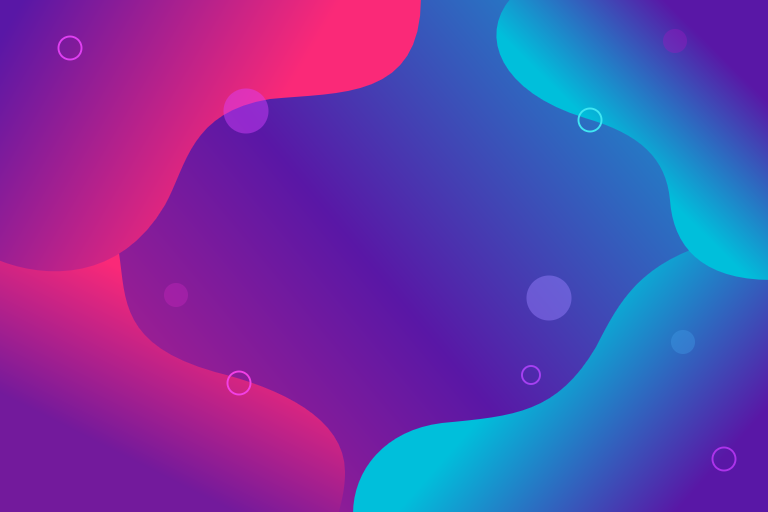
Write a WebGL 1 fragment shader that draws this background.

```glsl
precision highp float;
// Four fluid blobs in the corners of a violet gradient, with small discs and rings.
// Each blob is bounded by three cubic curves, walked as short segments to get a
// signed distance; every surface is a linear gradient along its own axis.

uniform vec2 u_resolution;

const vec2 CANVAS = vec2(768.0, 512.0); // design units, y pointing down
const vec3 VIOLET = vec3(0.35, 0.09, 0.65);
const vec3 PINK = vec3(0.98, 0.16, 0.47);
const vec3 CYAN = vec3(0.0, 0.75, 0.86);

float pixelSize; // one screen pixel in design units

float coverage(float dist) {
  return clamp(0.5 - dist / pixelSize, 0.0, 1.0);
}

// Position along an axis, rescaled to 0..1 between two offsets
float ramp(vec2 p, vec2 axis, float from, float to) {
  return clamp((dot(p, axis) - from) / (to - from), 0.0, 1.0);
}

vec2 cubicPoint(vec2 a, vec2 b, vec2 c, vec2 d, float t) {
  vec2 middle = mix(b, c, t);
  vec2 left = mix(mix(a, b, t), middle, t);
  vec2 right = mix(middle, mix(c, d, t), t);
  return mix(left, right, t);
}

// field.x: nearest squared distance, field.y: sign flipped at each ray crossing
void addCurve(vec2 p, float side, vec2 a, vec2 b, vec2 c, vec2 d, inout vec2 field) {
  vec2 start = a;
  for (int i = 1; i <= 16; i++) {
    vec2 end = cubicPoint(a, b, c, d, float(i) / 16.0);
    vec2 edge = end - start;
    vec2 w = p - start;
    vec2 r = w - edge * clamp(dot(w, edge) / dot(edge, edge), 0.0, 1.0);
    field.x = min(field.x, dot(r, r));
    if ((start.y > p.y) != (end.y > p.y)) {
      if (side * (edge.x * w.y / edge.y - w.x) > 0.0) field.y = -field.y;
    }
    start = end;
  }
}

// Blob between a curve and the canvas border; side is the ray direction in x
float blob(vec2 p, float side, vec2 a, vec2 b, vec2 c, vec2 d, vec2 e,
           vec2 f, vec2 g, vec2 h, vec2 i, vec2 j) {
  vec2 field = vec2(1e6, 1.0);
  addCurve(p, side, a, b, c, d, field);
  addCurve(p, side, d, e, f, g, field);
  addCurve(p, side, g, h, i, j, field);
  return coverage(field.y * sqrt(field.x));
}

void disc(inout vec3 color, vec2 p, vec2 center, float radius, vec3 tint, float alpha) {
  color = mix(color, tint, alpha * coverage(length(p - center) - radius));
}

void ring(inout vec3 color, vec2 p, vec2 center, float radius, vec3 tint) {
  color = mix(color, tint, coverage(abs(length(p - center) - radius) - 0.95));
}

void main() {
  vec2 uv = gl_FragCoord.xy / u_resolution;
  vec2 p = vec2(uv.x, 1.0 - uv.y) * CANVAS;
  pixelSize = CANVAS.y / u_resolution.y;

  // Backdrop: pink to violet to cyan along the rising diagonal
  vec2 diagonal = vec2(0.77, -0.64);
  vec3 color = mix(VIOLET, PINK, ramp(p, diagonal, 116.0, -444.0));
  color = mix(color, CYAN, ramp(p, diagonal, 116.0, 616.0));

  // Lower left blob
  vec3 fill = mix(vec3(0.45, 0.10, 0.61), PINK, ramp(p, vec2(0.45, -0.89), -350.0, -185.0));
  color = mix(color, fill, blob(p, 1.0,
    vec2(119, 253), vec2(126, 300), vec2(120, 345), vec2(215, 372), vec2(280, 388),
    vec2(345, 418), vec2(345, 472), vec2(345, 488), vec2(342, 500), vec2(338, 515)));

  // Lower right blob
  fill = mix(CYAN, VIOLET, ramp(p, vec2(0.75, 0.66), 635.0, 845.0));
  color = mix(color, fill, blob(p, -1.0,
    vec2(353, 514), vec2(353, 470), vec2(385, 430), vec2(442, 423), vec2(515, 416),
    vec2(557, 413), vec2(596, 347), vec2(620, 300), vec2(640, 262), vec2(720, 240)));

  // Upper left blob
  fill = mix(VIOLET, PINK, ramp(p, vec2(0.85, 0.5), 20.0, 290.0));
  color = mix(color, fill, blob(p, 1.0,
    vec2(-2, 260), vec2(45, 279), vec2(120, 282), vec2(165, 205), vec2(187, 165),
    vec2(190, 112), vec2(270, 99), vec2(340, 92), vec2(421, 100), vec2(421, -2)));

  // Upper right blob
  fill = mix(CYAN, VIOLET, ramp(p, vec2(0.7, -0.714), 325.0, 465.0));
  color = mix(color, fill, blob(p, -1.0,
    vec2(511, -2), vec2(478, 36), vec2(500, 92), vec2(585, 118), vec2(640, 134),
    vec2(666, 158), vec2(670, 200), vec2(673, 245), vec2(700, 280), vec2(772, 280)));

  // Translucent discs
  disc(color, p, vec2(246, 111), 22.5, vec3(0.85, 0.25, 1.0), 0.45);
  disc(color, p, vec2(549, 298), 22.5, vec3(0.60, 0.50, 1.0), 0.45);
  disc(color, p, vec2(176, 295), 12.0, vec3(0.80, 0.15, 0.75), 0.35);
  disc(color, p, vec2(675, 41), 12.0, vec3(0.60, 0.10, 0.75), 0.4);
  disc(color, p, vec2(683, 342), 12.0, vec3(0.25, 0.60, 0.90), 0.4);

  // Thin rings
  ring(color, p, vec2(70, 48), 11.5, vec3(0.88, 0.25, 0.95));
  ring(color, p, vec2(239, 383), 11.5, vec3(0.95, 0.25, 0.90));
  ring(color, p, vec2(590, 120), 11.5, vec3(0.25, 0.90, 0.95));
  ring(color, p, vec2(531, 375), 9.0, vec3(0.65, 0.25, 0.95));
  ring(color, p, vec2(724, 459), 11.5, vec3(0.68, 0.20, 0.92));

  gl_FragColor = vec4(color, 1.0);
}
```
